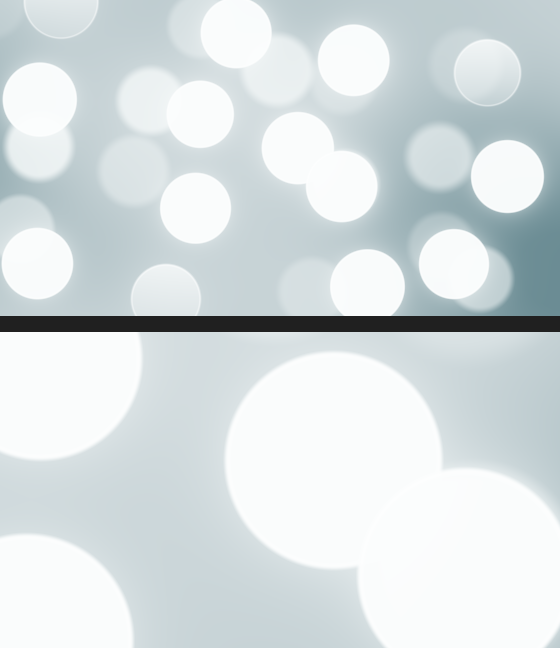
Top: the whole. Bottom: its middle third, enlarged.
Give the GLSL for this background, as a WebGL 2 fragment shader.

```glsl
#version 300 es
precision highp float;

uniform vec2 u_resolution;
out vec4 fragColor;

vec2 hash2(vec2 p) {
    p = vec2(dot(p, vec2(127.1, 311.7)), dot(p, vec2(269.5, 183.3)));
    return fract(sin(p) * 43758.55);
}

float gradientDot(vec2 cell, vec2 corner, vec2 f) {
    return dot(hash2(cell + corner) * 2.0 - 1.0, f - corner);
}

float gradientNoise(vec2 p) {
    vec2 cell = floor(p), f = fract(p);
    vec2 w = f * f * f * (f * (f * 6.0 - 15.0) + 10.0);
    float low = mix(gradientDot(cell, vec2(0, 0), f), gradientDot(cell, vec2(1, 0), f), w.x);
    float high = mix(gradientDot(cell, vec2(0, 1), f), gradientDot(cell, vec2(1, 1), f), w.x);
    return mix(low, high, w.y);
}

float blob(vec2 p, vec2 center, vec2 size) {
    vec2 q = (p - center) / size;
    return exp(-dot(q, q));
}

// Evenly spread point with a little jitter, in units of canvas height
vec2 scatter(float i, vec2 start, float aspect) {
    vec2 spot = fract(start + i * vec2(0.7549, 0.5698));
    spot = mix(vec2(-0.02), vec2(1.02), spot);
    return spot * vec2(aspect, 1.0) + (hash2(vec2(i, start.x * 10.0)) - 0.5) * 0.16;
}

// Misty backdrop with darker teal pools
vec3 backdrop(vec2 uv, vec2 p) {
    float shade = 0.06 + 0.95 * blob(uv, vec2(1.02, 0.08), vec2(0.33, 0.46));
    shade += 0.34 * blob(uv, vec2(0.86, 0.52), vec2(0.20, 0.30));
    shade += 0.50 * blob(uv, vec2(-0.03, 0.56), vec2(0.17, 0.38));
    shade += 0.22 * blob(uv, vec2(0.10, 0.20), vec2(0.20, 0.22));
    shade += 0.17 * blob(uv, vec2(0.45, 1.02), vec2(0.40, 0.22));
    shade += 0.12 * gradientNoise(p * 2.3 + 4.0);
    return mix(vec3(0.83, 0.865, 0.875), vec3(0.42, 0.55, 0.58), clamp(shade, 0.0, 1.0));
}

void main() {
    vec2 uv = gl_FragCoord.xy / u_resolution;
    vec2 p = gl_FragCoord.xy / u_resolution.y;
    float aspect = u_resolution.x / u_resolution.y;
    float edge = max(0.0045, 1.0 / u_resolution.y);
    vec3 color = backdrop(uv, p);

    // Faint, blurred discs
    for (float i = 0.0; i < 14.0; i++) {
        vec2 rnd = hash2(vec2(i, 7.3));
        float blur = mix(0.012, 0.024, rnd.y);
        float d = length(p - scatter(i, vec2(0.78, 0.27), aspect)) - mix(0.102, 0.115, rnd.x);
        float opacity = mix(0.15, 0.85, fract(i * 0.618 + 0.2));
        float cover = 1.0 - smoothstep(-blur, blur, d);
        float halo = 0.12 * exp(-max(d, 0.0) / 0.03);
        color = mix(color, vec3(0.96, 0.975, 0.975), opacity * max(cover, halo));
    }

    // Sharp discs with a thin rim and a halo; every fifth one is translucent
    for (float i = 0.0; i < 14.0; i++) {
        vec2 center = scatter(i, vec2(0.57, 0.5), aspect);
        float radius = mix(0.104, 0.121, hash2(vec2(i, 2.1)).x);
        float d = length(p - center) - radius;
        float veil = 1.0 - step(0.5, mod(i + 4.0, 5.0));
        float fade = 0.55 + 0.25 * (p.y - center.y) / radius;
        float opacity = mix(0.97, fade, veil);
        float cover = 1.0 - smoothstep(-edge, edge, d);
        float halo = mix(0.28, 0.08, veil) * exp(-max(d, 0.0) / 0.032);
        float rim = 1.0 - smoothstep(0.0, edge, abs(d + edge));
        color = mix(color, vec3(0.985, 0.992, 0.992), max(opacity * cover, halo));
        color = mix(color, vec3(1.0), 0.4 * rim);
    }

    fragColor = vec4(color, 1.0);
}
```
